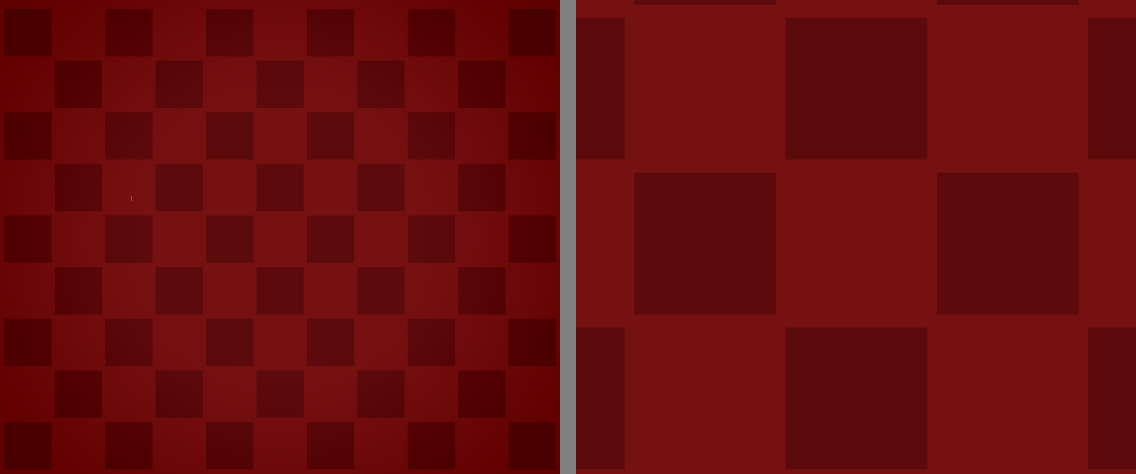
Left: the whole. Right: its middle third, enlarged.
Give the GLSL for this pattern, as a Shadertoy shader.

```glsl
// Dark red checkerboard of separated squares on a vignetted red ground.

const vec2 GRID_RADIUS = vec2(5.0, 4.0);      // cells on each side of the centre
const vec2 PITCH = vec2(0.1064, 0.1089);      // cell spacing, in canvas heights
const vec2 GRID_CENTER = vec2(0.0003, -0.0046);
const float HALF_SIDE = 0.0499;

const vec3 GROUND = vec3(0.463, 0.067, 0.071);
const vec3 SQUARE = vec3(0.365, 0.041, 0.047);
const vec3 EDGE_SHADE = vec3(0.088, 0.075, 0.078);
const vec3 SCRATCH = vec3(0.68, 0.36, 0.36);

float boxDistance(vec2 p, vec2 halfSize) {
    vec2 d = abs(p) - halfSize;
    return length(max(d, 0.0)) + min(max(d.x, d.y), 0.0);
}

float coverage(float dist, float pixel) {
    return clamp(0.5 - dist / pixel, 0.0, 1.0);
}

// Squares sit on cells whose column and row sum to an odd number.
float checker(vec2 p, float pixel) {
    vec2 cell = clamp(round(p / PITCH), -GRID_RADIUS, GRID_RADIUS);
    float filled = mod(cell.x + cell.y, 2.0);
    return filled * coverage(boxDistance(p - cell * PITCH, vec2(HALF_SIDE)), pixel);
}

float vignette(vec2 p, float cornerDistance) {
    return smoothstep(0.3, 1.05, length(p) / cornerDistance);
}

void mainImage(out vec4 fragColor, in vec2 fragCoord) {
    float pixel = 1.0 / iResolution.y;
    vec2 p = (fragCoord - 0.5 * iResolution.xy) * pixel;
    float cornerDistance = 0.5 * length(iResolution.xy) * pixel;

    vec3 color = mix(GROUND, SQUARE, checker(p - GRID_CENTER, pixel));
    color -= EDGE_SHADE * vignette(p, cornerDistance);

    // Single fine scratch in the surface
    float scratch = boxDistance(p - vec2(-0.3135, 0.0813), vec2(0.0007, 0.0054));
    color = mix(color, SCRATCH, coverage(scratch, pixel));

    fragColor = vec4(max(color, 0.0), 1.0);
}
```
